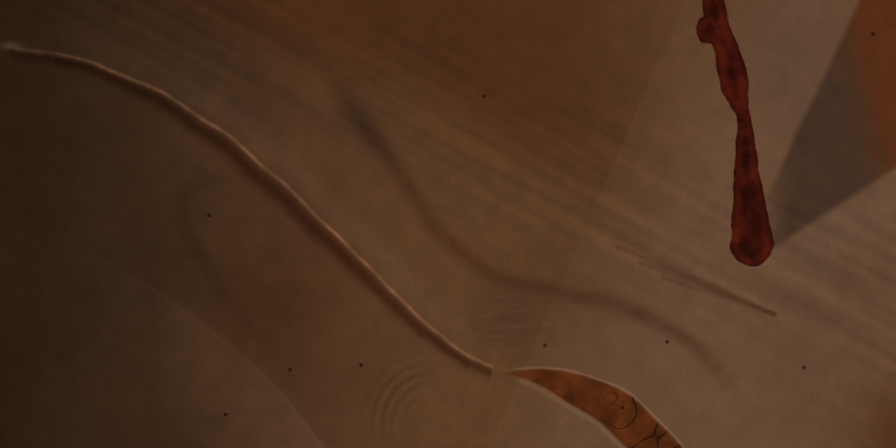
Give the GLSL for this texture, as a WebGL 2 fragment shader.

```glsl
#version 300 es
precision highp float;
// Aged amber sheet with flowing folds, a dark red drip and pale layers.
// Folds are signed distances to cubic curves; glows tint the regions and
// gradient noise adds fibres, stains and grain.
#define SEGMENTS 18
#define GRAIN .035
#define STAIN .1
#define FIBRE .17
#define LIP_WIDTH .0045
#define FOLD_WIDTH .019
uniform vec2 u_resolution;
out vec4 fragColor;
const vec3 UMBER = vec3(.165, .108, .065), TAN = vec3(.355, .237, .148);
const vec3 BROWN = vec3(.285, .163, .083), PALE = vec3(.4, .29, .208);
const vec3 SMOKE = vec3(.255, .178, .13), AMBER = vec3(.31, .145, .055);
const vec3 BLOOD = vec3(.18, .055, .03), WARM = vec3(.6, .85, 1);

float hash(vec2 p) {
  vec3 h = fract(p.xyx * .1031);
  h += dot(h, h.yzx + 33.33);
  return fract((h.x + h.y) * h.z);
}
float corner(vec2 cell, vec2 f) {
  float a = 6.2832 * hash(cell + 71.);
  return dot(vec2(cos(a), sin(a)), f);
}
float noise(vec2 p) {
  vec2 i = floor(p), f = p - i, u = f * f * (3. - 2. * f), e = vec2(1, 0);
  return mix(mix(corner(i, f), corner(i + e, f - e), u.x),
    mix(corner(i + e.yx, f - e.yx), corner(i + 1., f - 1.), u.x), u.y);
}
float fbm(vec2 p) {
  float sum = 0.;
  for (float amp = .6; amp > .1; amp *= .5) { sum += amp * noise(p); p = p * 2.1 + 13.7; }
  return sum;
}
// Signed distance (positive on the left of travel) and position along a cubic
vec2 curve(vec2 p, vec4 ab, vec4 cd) {
  vec2 prev = ab.xy, best = vec2(9, 0);
  for (int i = 1; i <= SEGMENTS; i++) {
    float t = float(i) / float(SEGMENTS), u = 1. - t;
    vec2 q = u*u*(u*ab.xy + 3.*t*ab.zw) + t*t*(3.*u*cd.xy + t*cd.zw);
    vec2 e = q - prev, w = p - prev;
    float l = length(w - e * clamp(dot(w, e) / dot(e, e), 0., 1.));
    if (l < abs(best.x)) best = vec2(e.x * w.y < e.y * w.x ? -l : l, t);
    prev = q;
  }
  return best;
}
float capsule(vec2 p, vec4 ab, float ra, float rb) {
  vec2 e = ab.zw - ab.xy, w = p - ab.xy;
  float h = clamp(dot(w, e) / dot(e, e), 0., 1.);
  return length(w - e * h) - mix(ra, rb, h);
}
float side(vec2 p, vec4 ab) {
  vec2 e = normalize(ab.zw - ab.xy), w = p - ab.xy;
  return e.x * w.y - e.y * w.x;
}
float ramp(float a, float b, float x) { return smoothstep(a, b, x); }
float band(float d, float w) { return exp(-d * d / (w * w)); }
float glow(vec2 p, vec4 spot) { return band(length((p - spot.xy) / spot.zw), 1.); }
float ends(float t, float w) { return ramp(0., w, t) * ramp(0., w, 1.02 - t); }
float fill(float d) { return ramp(-1.2, 1.2, -d * u_resolution.y); }

void main() {
  vec2 p = gl_FragCoord.xy / u_resolution.y, q = p + .006 * noise(p * 9.);
  float cloud = fbm(p * 4.), fine = fbm(p * 22.);

  // Broad tones: dark left, brown top, pale right
  vec3 col = mix(UMBER, TAN, ramp(-.1, 1.05, p.x + .1 * cloud));
  float slope = p.y - 1.12 + .42 * p.x + .1 * cloud;
  float top = ramp(-.09, .16, slope) * ramp(-1.6, -1.15, -p.x);
  col = mix(col, BROWN * (.65 + .35 * ramp(0., .8, p.x)), .85 * top);
  float sheet = side(q, vec4(1.17, .18, 1.53, 1));
  col = mix(col, PALE, fill(sheet) * (.25 + .6 * ramp(0., .25, -sheet)));

  // Layers of the upper right
  float lower = side(q, vec4(1.7, .43, 2, .625));
  float shade = ramp(-.01, .01, -side(q, vec4(1.72, .58, 1.92, 1))) * ramp(-.01, .01, lower);
  vec3 back = mix(SMOKE, AMBER + .015, ramp(1.81, 1.94, p.x + .25 * p.y - .25));
  col = mix(col, back, .9 * shade * ramp(1.68, 1.77, p.x));
  col -= vec3(.02, .012, 0) * glow(p, vec4(1.78, .85, .11, .3)) * (1. - shade);
  col += .02 * WARM * band(lower + .05, .05) * ramp(1.68, 1.85, p.x);
  col = mix(col, BROWN, .75 * glow(p, vec4(2.02, .03, .11, .12)));

  // Lobes on the left and rings at the bottom
  vec2 lobe = curve(q, vec4(-.02, .54, .3, .42), vec4(.6, .2, .74, -.02));
  col += .03 * lobe.y * (fill(lobe.x) * band(lobe.x, .13) + .5 * band(lobe.x, .008));
  vec2 inner = curve(q, vec4(.55, .6, .27, .65), vec4(.42, .38, .66, .14));
  col *= 1. - .12 * band(inner.x - .012, .02) * ends(inner.y, .3);
  col = mix(col, BROWN * .9, .4 * glow(p, vec4(.61, .33, .16, .17)));
  vec2 shell = curve(q, vec4(.86, -.02, .83, .12), vec4(.9, .17, .99, .17));
  col *= 1. - .07 * (1. + cos(shell.x * 270.)) * band(shell.x, .045) * ends(shell.y, .4);

  // Main ridge: bright lip over a warm shadow
  vec2 ridge = curve(q, vec4(.04, .89, .56, .87), vec4(.895, .2, 1.14, .167));
  float reach = ends(ridge.y, .1), depth = .013 + .012 * ends(ridge.y, .5);
  col *= 1. - .5 * WARM * band(ridge.x + depth, depth * .8) * reach;
  col += .022 * band(ridge.x - .035, .035) * ends(ridge.y, .3);
  col += PALE * .32 * band(ridge.x, LIP_WIDTH) * reach * (1. + fine);
  col += .1 * glow(p, vec4(.025, .897, .025, .009));

  // Second fold, smoky smudges, fibres and streaks
  vec2 foldA = curve(q, vec4(.75, .8, .9, .63), vec4(.98, .41, 1.15, .365));
  vec2 foldB = curve(q, vec4(1.15, .365, 1.32, .33), vec4(1.53, .33, 1.65, .1));
  float fold = max(band(foldA.x, FOLD_WIDTH) * ramp(0., .2, foldA.y),
    band(foldB.x, FOLD_WIDTH) * ramp(0., .25, 1.05 - foldB.y));
  col *= 1. - .3 * WARM * fold * (.8 + fine);
  col = mix(col, SMOKE * .75, .6 * band(foldA.x, .03) * glow(p, vec4(.81, .73, .08, .1)));
  col = mix(col, SMOKE, (.3 + .5 * noise(p * vec2(12, 90))) * glow(p, vec4(1.14, .29, .1, .06)));
  col *= 1. + FIBRE * noise(vec2(p.x * 2.5, 42. * p.y + 23. * p.x)) * band(slope, .17);
  for (float k = 0.; k < 3.; k++)
    col *= 1. - .16 * WARM * band(capsule(q, vec4(1.38 + .05 * k, .45 - .035 * k, 1.73, .3), 0., 0.), .006);

  // Amber pocket with pale rims
  vec2 roof = curve(q, vec4(1.12, .168, 1.32, .2), vec4(1.43, .13, 1.54, -.02));
  vec2 base = curve(q, vec4(1.12, .165, 1.24, .14), vec4(1.34, .06, 1.42, -.02));
  float start = ramp(1.12, 1.17, p.x), crack = band(noise(p * 17.), .035) * ramp(1.33, 1.4, p.x);
  col = mix(col, AMBER * (1. + .5 * fine - .45 * crack), .93 * fill(max(roof.x, -base.x)) * start);
  col += .09 * (band(roof.x, .004) + .5 * band(base.x + .008, .006)) * start;

  // Red drip
  float drip = min(length(q - vec2(1.588, .935)) - .033, capsule(q, vec4(1.585, 1.02, 1.64, .81), .022, .032));
  drip = min(drip, capsule(q, vec4(1.64, .81, 1.66, .74), .03, .013));
  drip = min(drip, capsule(q, vec4(1.66, .74, 1.678, .455), .014, .049)) + .008 * fine;
  col = mix(col, BLOOD * (1. + .9 * fine + .4 * band(drip + .012, .01)), fill(drip));

  // Stains, grain and scattered specks
  col *= 1. + STAIN * (cloud + fine) + GRAIN * noise(p * 130.);
  vec2 cell = floor(p * 7.), spot = .2 + .6 * vec2(hash(cell + 3.), hash(cell + 19.));
  float speck = length(p - (cell + spot) / 7.) - .004;
  col *= 1. - .5 * step(.86, hash(cell + 5.)) * fill(speck);
  fragColor = vec4(col, 1);
}
```
